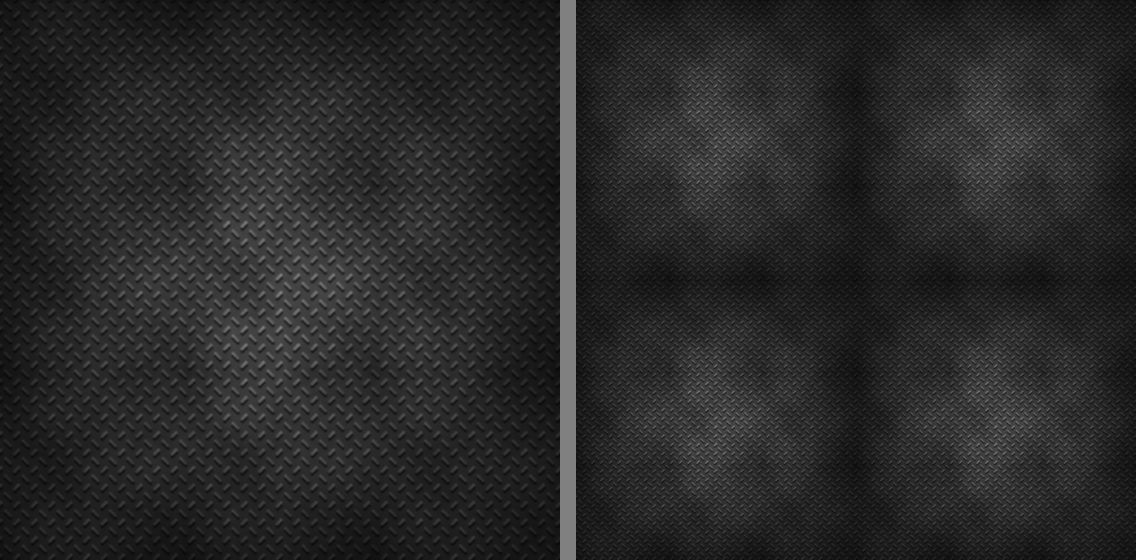
Left: one tile. Right: repeated 2 by 2.
Give the GLSL for this texture, as a Shadertoy shader.

```glsl
const float PI = 3.14159265;

const float TREADS = 32.0;            // tread cells across and down
const vec2 TREAD_PHASE = vec2(0.55, 0.33);
const float CLOUDS = 3.0;             // repeats of the grime pattern
const vec2 CLOUD_PHASE = vec2(0.37, 0.0);
const float CLOUD_WAVE = 0.11;
const float CLOUD_NOISE = 0.48;
const float CLOUD_ROUGHNESS = 0.62;

const vec3 EDGE_COLOR = vec3(0.102);
const vec3 CENTER_COLOR = vec3(0.25);
const float GLOW_POWER = 0.6;

// Tread sizes in cell units
const float RISE_HALF = 0.15;         // half length of the rising bars
const float RISE_RADIUS = 0.085;
const float FALL_HALF = 0.19;         // half length of the falling bars
const float FALL_RADIUS = 0.075;
const float EDGE_SOFT = 0.095;
const vec2 SHADOW_SHIFT = vec2(0.01, -0.15);

const float RISE_GAIN = 0.74;
const float FALL_GAIN = 0.6;
const float SHADOW_DEPTH = 0.64;
const float TREAD_VARIATION = 0.25;

float hash(vec2 p) {
    return fract(sin(dot(p, vec2(127.1, 311.7))) * 43758.5);
}

// Value noise that wraps after a whole number of cells
float wrapNoise(vec2 p, float period) {
    vec2 cell = floor(p);
    vec2 f = fract(p);
    f = f * f * (3.0 - 2.0 * f);
    vec2 a = mod(cell, period);
    vec2 b = mod(cell + 1.0, period);
    return mix(mix(hash(a), hash(vec2(b.x, a.y)), f.x),
               mix(hash(vec2(a.x, b.y)), hash(b), f.x), f.y);
}

float wrapFbm(vec2 p) {
    float sum = 0.0;
    float weight = 0.5;
    float period = 4.0;
    for (int i = 0; i < 5; i++) {
        sum += weight * (wrapNoise(p * period, period) - 0.5);
        weight *= CLOUD_ROUGHNESS;
        period *= 2.0;
    }
    return sum;
}

// Coverage of a soft rounded bar along a unit direction
float bar(vec2 p, vec2 dir, float halfLength, float radius, float soft) {
    float along = clamp(dot(p, dir), -halfLength, halfLength);
    float d = length(p - dir * along) - radius;
    return 1.0 - smoothstep(-soft, soft, d);
}

// Signed shading of one bar: lit top minus the shadow below it
float tread(vec2 grid, vec2 dir, float halfLength, float radius, float gain, float soft) {
    vec2 p = fract(grid) - 0.5;
    vec2 id = mod(floor(grid), TREADS);
    float body = bar(p, dir, halfLength, radius, soft);
    float shadow = bar(p - SHADOW_SHIFT, dir, halfLength, radius, soft * 1.2);
    float wear = 1.0 + TREAD_VARIATION * (hash(id + dir * 7.0) - 0.5);
    float sheen = 1.0 + 1.2 * p.y;
    return body * gain * wear * sheen - shadow * (1.0 - body) * SHADOW_DEPTH;
}

void mainImage(out vec4 fragColor, in vec2 fragCoord) {
    vec2 uv = fragCoord / iResolution.xy;

    // Central glow, falling smoothly to the same tone on every edge
    vec2 arch = sin(PI * uv);
    arch *= arch;
    float glow = pow(max(arch.x * arch.y, 0.0), GLOW_POWER);
    vec3 color = mix(EDGE_COLOR, CENTER_COLOR, glow);

    // Grime clouds
    vec2 cloudUv = uv * CLOUDS;
    vec2 wave = cos(2.0 * PI * (cloudUv - CLOUD_PHASE));
    color *= 1.0 + CLOUD_WAVE * wave.x * wave.y + CLOUD_NOISE * wrapFbm(cloudUv);

    // Two interleaved lattices of raised bars
    vec2 grid = uv * TREADS + TREAD_PHASE;
    float soft = max(EDGE_SOFT, TREADS / iResolution.y);
    vec2 rise = vec2(0.7071, 0.7071);
    vec2 fall = vec2(0.7071, -0.7071);
    float relief = tread(grid, rise, RISE_HALF, RISE_RADIUS, RISE_GAIN, soft)
                 + tread(grid + 0.5, fall, FALL_HALF, FALL_RADIUS, FALL_GAIN, soft);
    color *= 1.0 + relief;

    fragColor = vec4(clamp(color, 0.0, 1.0), 1.0);
}
```
